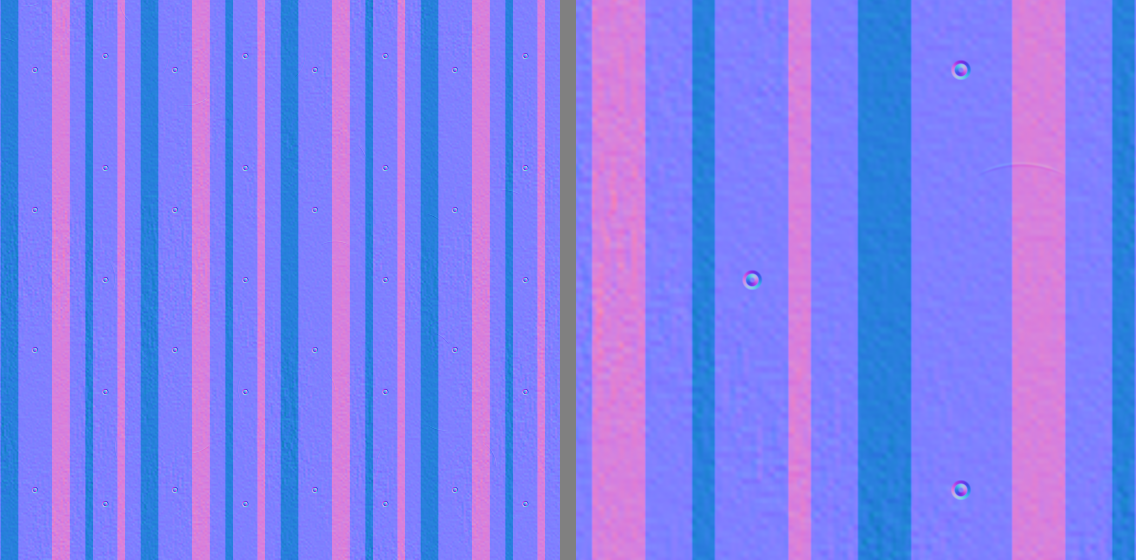
Left, the full canvas; right, a detail of the centre.
Give the GLSL for this texture map, as a WebGL 2 fragment shader.

```glsl
#version 300 es
precision highp float;
// Tangent-space normal map of ribbed sheet metal: four repeats of a wide and a
// narrow raised rib, two rows of rivets per repeat, fine paint grain and scratches.
// Tilts are summed as slopes, then encoded as colour; all noise wraps at the edges.

uniform vec2 u_resolution;
out vec4 outColor;

// Layout: x positions are fractions of one repeat
const float REPEATS = 4.0;
const float WIDE_LEFT = 0.068, WIDE_RIGHT = 0.435, WIDE_HALF = 0.0635;
const float THIN_LEFT = 0.637, THIN_RIGHT = 0.866, THIN_HALF = 0.027;
const float WALL_TILT = 0.69;       // sideways normal on the rib walls
const float EDGE_SOFT = 0.0016;     // canvas units
// Rivets: x within a repeat, count down the canvas
const vec2 RIVET_A = vec2(0.25, 4.0);
const vec2 RIVET_B = vec2(0.753, 5.0);
const float RIVET_RADIUS = 0.0056;
const float RIVET_TILT = 0.62;
// Surface wear
const float GRAIN_STEP = 0.0013;
const float GRAIN_TILT = 0.40;
const float STREAK_TILT = 0.36;
const int SCRATCHES = 22;
const float SCRATCH_WIDTH = 0.0011;
const float SCRATCH_TILT = 0.15;

float hash(vec2 p) {
    vec3 q = fract(p.xyx * 0.1031);
    q += dot(q, q.yzx + 33.33);
    return fract((q.x + q.y) * q.z);
}

// Value noise that repeats after a whole number of cells
float wrapNoise(vec2 uv, vec2 cells) {
    vec2 p = uv * cells;
    vec2 i = floor(p), f = p - i;
    f = f * f * (3.0 - 2.0 * f);
    vec2 a = mod(i, cells), b = mod(i + 1.0, cells);
    return mix(mix(hash(a), hash(vec2(b.x, a.y)), f.x),
               mix(hash(vec2(a.x, b.y)), hash(b), f.x), f.y);
}

// Signed offset to the nearest wrapped copy
vec2 wrapOffset(vec2 d) { return fract(d + 0.5) - 0.5; }

// Coverage of a vertical stripe
float stripe(float x, float centre, float halfWidth, float soft) {
    float d = abs(fract(x - centre + 0.5) - 0.5) - halfWidth;
    return 1.0 - smoothstep(-soft, soft, d);
}

// Sideways slope of the rib walls
float ribTilt(float u, float pixel) {
    float x = u * REPEATS;
    float soft = 0.5 * max(EDGE_SOFT, pixel) * REPEATS;
    float left = stripe(x, WIDE_LEFT, WIDE_HALF, soft) + stripe(x, THIN_LEFT, THIN_HALF, soft);
    float right = stripe(x, WIDE_RIGHT, WIDE_HALF, soft) + stripe(x, THIN_RIGHT, THIN_HALF, soft);
    return WALL_TILT * (right - left);
}

// Small dome inside a pressed groove
vec2 rivetTilt(vec2 uv, vec2 row) {
    vec2 grid = vec2(REPEATS, row.y);
    vec2 d = wrapOffset(uv * grid - vec2(row.x, 0.5)) / grid;
    float r = length(d);
    float t = r / RIVET_RADIUS;
    float dome = smoothstep(0.1, 0.4, t) * (1.0 - smoothstep(0.55, 0.75, t));
    float rim = smoothstep(0.6, 0.8, t) * (1.0 - smoothstep(0.9, 1.15, t));
    return RIVET_TILT * (dome - rim) * d / max(r, 0.0001);
}

// Height of the paint: grain everywhere, upright streaks in patches
float paintHeight(vec2 uv, float patchiness) {
    float grain = 0.6 * wrapNoise(uv, vec2(256.0)) + 0.5 * wrapNoise(uv, vec2(110.0));
    float streak = wrapNoise(uv, vec2(240.0, 44.0));
    return GRAIN_TILT * (0.7 + 0.6 * patchiness) * grain + STREAK_TILT * patchiness * streak;
}

vec2 paintTilt(vec2 uv) {
    float patchiness = smoothstep(0.4, 0.85, 0.6 * wrapNoise(uv, vec2(12.0, 4.0))
                                           + 0.4 * wrapNoise(uv, vec2(31.0, 13.0)));
    float h = paintHeight(uv, patchiness);
    return vec2(h - paintHeight(uv + vec2(GRAIN_STEP, 0.0), patchiness),
                h - paintHeight(uv + vec2(0.0, GRAIN_STEP), patchiness));
}

// Short, faint, bent scratches at hashed places
vec2 scratchTilt(vec2 uv) {
    vec2 tilt = vec2(0.0);
    for (int i = 0; i < SCRATCHES; i++) {
        float k = float(i) + 1.0;
        vec2 d = wrapOffset(uv - vec2(hash(vec2(k, 3.0)), hash(vec2(k, 17.0))));
        float angle = 6.2832 * hash(vec2(k, 29.0));
        vec2 along = vec2(cos(angle), sin(angle)), across = vec2(-along.y, along.x);
        float s = dot(d, along), reach = mix(0.008, 0.032, hash(vec2(k, 41.0)));
        float c = (dot(d, across) - 9.0 * s * s) / SCRATCH_WIDTH;
        float fade = 1.0 - smoothstep(0.5 * reach, reach, abs(s));
        tilt += SCRATCH_TILT * fade * c * exp(-c * c) * 2.0 * across;
    }
    return tilt;
}

void main() {
    vec2 uv = gl_FragCoord.xy / u_resolution;
    vec2 tilt = vec2(ribTilt(uv.x, 1.0 / u_resolution.x), 0.0);
    tilt += rivetTilt(uv, RIVET_A) + rivetTilt(uv, RIVET_B);
    tilt += paintTilt(uv) + scratchTilt(uv);
    // Encode the unit normal as colour
    float z = sqrt(max(1.0 - dot(tilt, tilt), 0.0));
    outColor = vec4(0.5 + 0.5 * vec3(tilt, z), 1.0);
}
```
